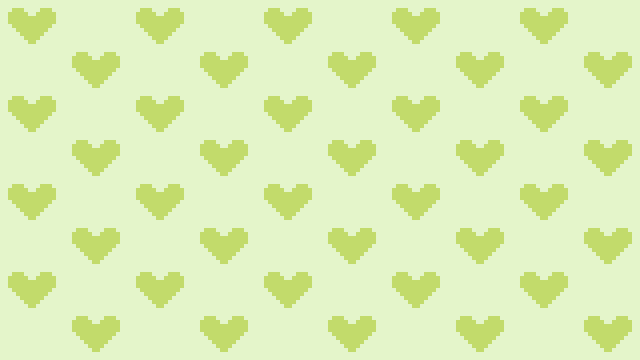
Give the GLSL for this pattern, as a WebGL 1 fragment shader.

```glsl
precision highp float;
// Staggered rows of blocky green hearts on a pale green ground.
// Each heart is a stack of one-cell strips whose widths follow a formula;
// strips are blended by their exact overlap with the screen pixel.

uniform vec2 u_resolution;

#define CELLS_ACROSS 160.0
#define COLUMN_STEP 32.0
#define ROW_STEP 11.0
#define TOP_MARGIN 2.0
#define FIRST_CENTER 8.0
#define HEART_ROWS 9
#define GROUND_COLOR vec3(0.895, 0.960, 0.793)
#define HEART_COLOR vec3(0.760, 0.860, 0.420)

// Fraction of a pixel of width px, centred at x, lying between lo and hi.
float overlap(float x, float lo, float hi, float px) {
    return clamp((min(x + 0.5 * px, hi) - max(x - 0.5 * px, lo)) / px, 0.0, 1.0);
}

// Coverage of one heart; x runs from its axis, y downward from its top.
float heartCoverage(vec2 p, float px) {
    float coverage = 0.0;
    for (int i = 0; i < HEART_ROWS; i++) {
        float row = float(i);
        float halfWidth = min(min(6.0, 5.0 + row), float(HEART_ROWS) - row);
        float halfNotch = max(0.0, 2.0 - row);
        float strip = overlap(p.x, -halfWidth, halfWidth, px)
                    - overlap(p.x, -halfNotch, halfNotch, px);
        coverage += strip * overlap(p.y, row, row + 1.0, px);
    }
    return coverage;
}

void main() {
    // Cell units, measured from the upper left corner
    float px = CELLS_ACROSS / u_resolution.x;
    vec2 p = vec2(gl_FragCoord.x, u_resolution.y - gl_FragCoord.y) * px;

    // Repeat with half the spare gap above each heart, shifting odd rows
    float gap = 0.5 * (ROW_STEP - float(HEART_ROWS));
    float y = p.y - TOP_MARGIN + gap;
    float shift = 0.5 * COLUMN_STEP * mod(floor(y / ROW_STEP), 2.0);
    float halfStep = 0.5 * COLUMN_STEP;
    float x = mod(p.x - FIRST_CENTER - shift + halfStep, COLUMN_STEP) - halfStep;
    vec2 local = vec2(x, mod(y, ROW_STEP) - gap);

    vec3 color = mix(GROUND_COLOR, HEART_COLOR, heartCoverage(local, px));
    gl_FragColor = vec4(color, 1.0);
}
```
